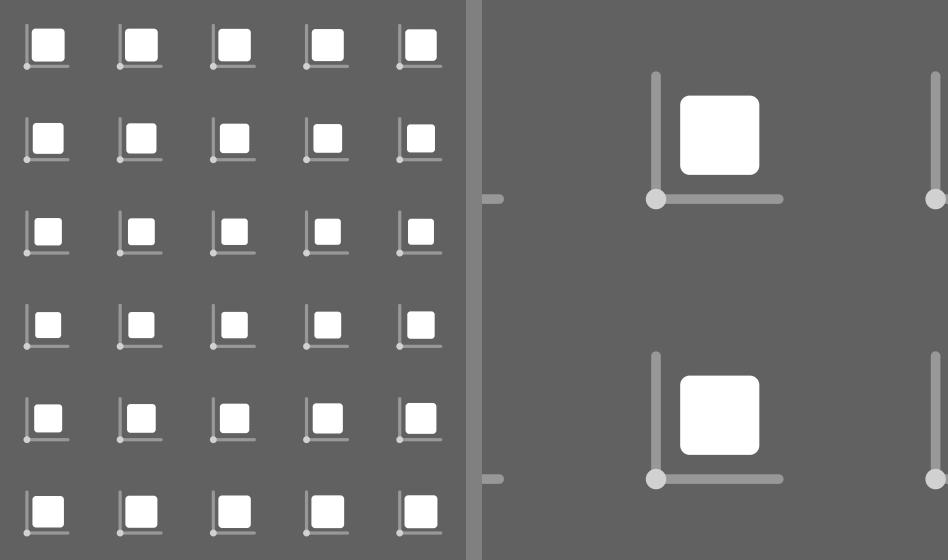
Left, the full canvas; right, a detail of the centre.
Write a Shadertoy shader that draws this pattern.

```glsl
const float TAU = 6.2831853;
const vec2 GRID = vec2(5.0, 6.0);

const vec3 BACKGROUND = vec3(0.38);
const vec3 AXIS_COLOR = vec3(0.595);
const vec3 DOT_COLOR = vec3(0.82);
const vec3 TILE_COLOR = vec3(1.0);

// All lengths are fractions of one grid cell.
const float AXIS_START = 0.289;
const float AXIS_END = 0.728;
const float AXIS_RADIUS = 0.0172;
const float DOT_RADIUS = 0.0365;
const vec2 TILE_CENTER = vec2(0.517);

float segmentDistance(vec2 p, vec2 a, vec2 b) {
    vec2 ab = b - a;
    float t = clamp(dot(p - a, ab) / dot(ab, ab), 0.0, 1.0);
    return length(p - a - ab * t);
}

float roundedSquareDistance(vec2 p, float halfSize, float radius) {
    vec2 q = abs(p) - halfSize + radius;
    return length(max(q, 0.0)) + min(max(q.x, q.y), 0.0) - radius;
}

float coverage(float dist, float pixel) {
    return clamp(0.5 - dist / pixel, 0.0, 1.0);
}

// One full pulse runs through the cells in reading order.
float tileHalfSize(vec2 cell) {
    float index = (GRID.y - 1.0 - cell.y) * GRID.x + cell.x;
    float phase = (index + 0.5) / (GRID.x * GRID.y);
    return 0.1578 + 0.0188 * cos(TAU * phase);
}

void mainImage(out vec4 fragColor, in vec2 fragCoord) {
    vec2 position = fragCoord / iResolution.xy * GRID;
    vec2 cell = floor(position);
    vec2 p = fract(position);
    float pixel = GRID.y / iResolution.y;

    // Corner axes
    vec2 corner = vec2(AXIS_START);
    float upright = segmentDistance(p, corner, vec2(AXIS_START, AXIS_END));
    float level = segmentDistance(p, corner, vec2(AXIS_END, AXIS_START));
    float axes = min(upright, level) - AXIS_RADIUS;

    // Origin dot and pulsing tile
    float originDot = length(p - corner) - DOT_RADIUS;
    float halfSize = tileHalfSize(cell);
    float tile = roundedSquareDistance(p - TILE_CENTER, halfSize, 0.24 * halfSize);

    vec3 color = mix(BACKGROUND, AXIS_COLOR, coverage(axes, pixel));
    color = mix(color, DOT_COLOR, coverage(originDot, pixel));
    color = mix(color, TILE_COLOR, coverage(tile, pixel));
    fragColor = vec4(color, 1.0);
}
```
